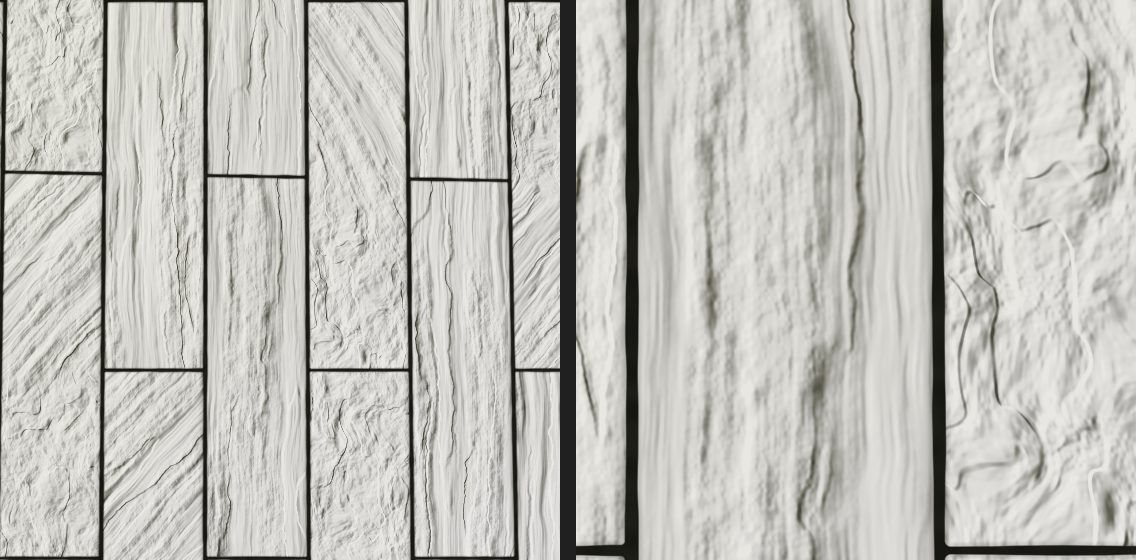
Left, the full canvas; right, a detail of the centre.
A Shadertoy shader for this texture:

```glsl
// Staggered upright planks of pale split stone and wood grain, with dark joints.

float hash(vec2 p) {
    vec3 q = fract(p.xyx * 0.1031);
    q += dot(q, q.yzx + 33.33);
    return fract((q.x + q.y) * q.z);
}

float noise(vec2 p) {
    vec2 i = floor(p), f = fract(p);
    f = f * f * (3.0 - 2.0 * f);
    return mix(mix(hash(i), hash(i + vec2(1, 0)), f.x),
               mix(hash(i + vec2(0, 1)), hash(i + vec2(1, 1)), f.x), f.y);
}

float fbm(vec2 p) {
    float sum = 0.0, amp = 0.5;
    for (int i = 0; i < 4; i++) {
        sum += amp * noise(p);
        p = p * 2.03 + 17.3;
        amp *= 0.5;
    }
    return sum;
}

// Flat terraces separated by abrupt steps
float terrace(float t) {
    return floor(t) + smoothstep(0.9, 1.0, fract(t));
}

// Split wood: fine fibres, jagged splinters, long cracks and torn patches
float grainHeight(vec2 p, float slope, float seed) {
    float bend = slope < 0.0 ? 0.3 + 0.9 * p.y : 1.0;
    float across = (p.x - slope * p.y * bend) / sqrt(1.0 + slope * slope);
    float along = (p.y + slope * p.x) / sqrt(1.0 + slope * slope);
    across += 0.022 * (fbm(p * vec2(9.0, 7.0) + seed) - 0.5);
    vec2 g = vec2(across, along);
    float torn = smoothstep(0.5, 0.68, noise(g * vec2(17.0, 3.0) + seed + 31.0));
    float jag = 0.012 * (fbm(p * vec2(30.0, 42.0) + seed) - 0.5);
    vec2 jagged = g + vec2(jag, 0.0);
    float fibres = fbm(g * vec2(46.0, 3.2) + seed);
    float splinters = terrace(4.5 * fbm(jagged * vec2(12.0, 1.7) + seed + 40.0));
    float crack = smoothstep(0.08, 0.0, abs(noise(jagged * vec2(22.0, 2.2) + seed + 9.0) - 0.5));
    crack *= smoothstep(0.4, 0.65, noise(g * vec2(14.0, 5.0) + seed + 70.0));
    float chips = fbm(p * vec2(60.0, 42.0) + seed);
    return fibres + 0.2 * splinters - 0.16 * crack + (0.08 + 0.5 * torn) * chips;
}

// Cleft slate: lumpy surface with irregular ledges
float slateHeight(vec2 p, float seed) {
    vec2 q = p + 0.02 * vec2(noise(p * 22.0 + seed), noise(p * 22.0 - seed));
    float lumps = fbm(q * vec2(46.0, 32.0) + seed);
    return 1.15 * lumps + 0.17 * terrace(4.5 * fbm(q * vec2(15.0, 8.0) + seed + 25.0));
}

// style.x: grain slope; style.y: slate lies below this level, or above it if negative
float relief(vec2 p, vec2 style, float seed) {
    float level = p.y / 0.67 + 0.5 * (fbm(p * 11.0 + seed) - 0.5);
    float rough = smoothstep(-0.05, 0.05, (abs(style.y) - level) * sign(style.y));
    return mix(grainHeight(p, style.x, seed), slateHeight(p, seed), rough);
}

void mainImage(out vec4 fragColor, in vec2 fragCoord) {
    vec2 uv = fragCoord / iResolution.xy;
    float px = 1.0 / iResolution.y;

    // Columns fan out slightly toward the bottom
    float u = (uv.x - mix(-0.005, 0.0095, uv.y)) / mix(0.1855, 0.179, uv.y);
    float column = floor(u);
    float odd = mod(column, 2.0);

    // Alternate columns are shifted by half a plank
    float plankHeight = mix(0.683, 0.66, odd);
    float tilt = (1.0 - odd) * 0.025 * (uv.x - 0.4) * uv.y;
    float v = (uv.y + tilt - mix(0.003, 0.339, odd)) / plankHeight;
    float row = floor(v) + odd;
    vec2 size = vec2(0.182, plankHeight);
    vec2 p = fract(vec2(u, v)) * size;

    // Grain slope and slate level, lower then upper plank of each column
    vec2 styles[12] = vec2[12](
        vec2(0.9, 0.42), vec2(-0.3, 0.6), vec2(0.9, -2.0), vec2(0.0, -2.0),
        vec2(0.0, -2.0), vec2(0.0, -2.0), vec2(0.0, 2.0), vec2(-0.5, 0.46),
        vec2(0.0, -2.0), vec2(0.0, -2.0), vec2(0.0, -2.0), vec2(0.85, -0.55));
    vec2 style = styles[int(clamp(column, 0.0, 5.0)) * 2 + int(clamp(row, 0.0, 1.0))];
    float id = hash(vec2(column, row) + 11.0);
    float seed = 10.0 + 60.0 * id;

    // Light from the upper left; shadows run deeper than highlights
    vec2 toLight = vec2(-0.9, 0.44) * 0.002;
    float height = relief(p, style, seed);
    float lit = height - relief(p + toLight, style, seed);
    float shade = 0.84 + (lit < 0.0 ? 2.3 * lit : 0.9 * lit);

    // Soft shadow thrown by the taller ledges
    float ledgeRise = relief(p + 3.0 * toLight, style, seed) - height;
    shade -= 0.45 * max(ledgeRise - 0.08, 0.0);
    shade += 0.03 * (noise(p * 7.0 + seed) - 0.5) + 0.015 * (id - 0.5);

    // Rounded plank outline with slightly chipped edges
    vec2 box = abs(p - 0.5 * size) - 0.5 * size + vec2(0.0036, 0.0028) + 0.003;
    float edge = 0.003 - length(max(box, 0.0)) - min(max(box.x, box.y), 0.0);
    edge -= 0.0012 * (noise(uv * 45.0) - 0.5);
    shade -= 0.08 * smoothstep(0.010, 0.002, size.x - p.x - 0.0036);
    shade -= 0.12 * smoothstep(0.004, 0.0, edge);
    shade = clamp(shade, 0.28, 0.91);

    // Warm at the upper left, neutral at the lower right; shadows a little browner
    float warmth = clamp(0.5 + 0.5 * (uv.y - uv.x), 0.0, 1.0);
    float blueLoss = mix(0.012, 0.034, warmth) + 0.03 * (1.0 - smoothstep(0.45, 0.75, shade));
    vec3 stone = shade - vec3(0.0, 0.004, blueLoss);
    vec3 joint = vec3(0.10, 0.10, 0.08) * (0.8 + 0.4 * noise(uv * 90.0));
    fragColor = vec4(mix(joint, stone, smoothstep(-px, px, edge)), 1.0);
}
```
